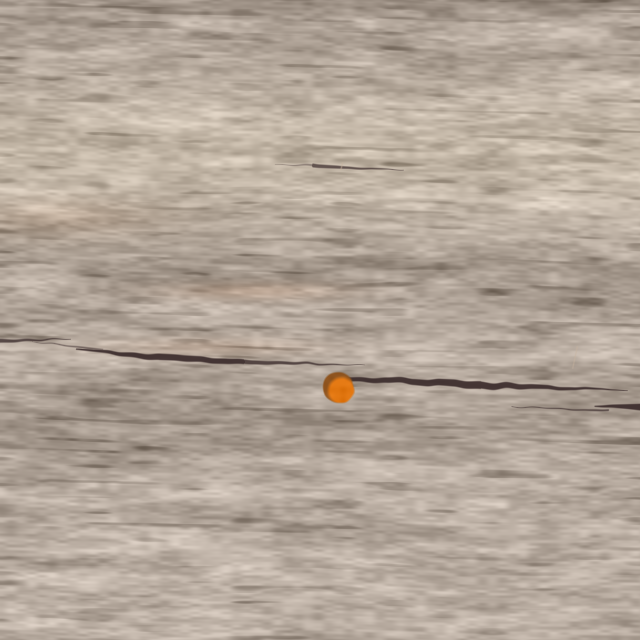
Write a WebGL 1 fragment shader that draws this texture.

```glsl
precision highp float;
uniform vec2 u_resolution;

float hash(vec2 p) {
  vec3 q = fract(p.xyx * vec3(0.1031, 0.1030, 0.0973));
  q += dot(q, q.yzx + 33.33);
  return fract((q.x + q.y) * q.z);
}

float noise(vec2 p) {
  vec2 i = floor(p), f = fract(p);
  f = f * f * (3.0 - 2.0 * f);
  float low = mix(hash(i), hash(i + vec2(1.0, 0.0)), f.x);
  float high = mix(hash(i + vec2(0.0, 1.0)), hash(i + 1.0), f.x);
  return mix(low, high, f.y);
}

float glow(vec2 p, vec2 center, vec2 size) {
  vec2 d = (p - center) / size;
  return exp(-dot(d, d));
}

float band(float y, float center, float size) {
  float d = (y - center) / size;
  return exp(-d * d);
}

// Tapered line whose half width runs from wa to wb
float crack(vec2 p, vec2 a, vec2 b, float wa, float wb, float soft) {
  vec2 ab = b - a;
  float t = clamp(dot(p - a, ab) / dot(ab, ab), 0.0, 1.0);
  float d = length(p - a - ab * t) - mix(wa, wb, t);
  return 1.0 - smoothstep(-soft, soft, d);
}

// Broad light and dark zones across the board
float boardTone(vec2 p) {
  float tone = 0.672;
  tone -= 0.10 * band(p.y, 1.01, 0.035);
  tone -= 0.035 * band(p.y, 0.93, 0.025);
  tone += 0.035 * band(p.y, 0.85, 0.06);
  tone += 0.060 * band(p.y, 0.73, 0.09);
  tone -= 0.035 * band(p.y, 0.585, 0.04);
  tone -= 0.025 * glow(p, vec2(0.85, 0.56), vec2(0.25, 0.05));
  tone -= 0.055 * band(p.y, 0.35, 0.055);
  tone -= 0.030 * glow(p, vec2(0.05, 0.30), vec2(0.25, 0.04));
  tone += 0.030 * band(p.y, 0.11, 0.09);
  tone -= 0.035 * glow(p, vec2(0.80, 0.17), vec2(0.30, 0.05));
  tone -= 0.050 * glow(p, vec2(0.62, 0.308), vec2(0.09, 0.010));
  tone -= 0.035 * glow(p, vec2(0.10, 0.648), vec2(0.22, 0.018));
  tone += 0.050 * glow(p, vec2(0.62, 0.385), vec2(0.12, 0.010));
  tone += 0.035 * glow(p, vec2(0.12, 0.440), vec2(0.10, 0.008));
  return tone;
}

// Fibres at several scales, with scattered dark flecks
float grain(vec2 p) {
  vec2 g = vec2(p.x, p.y + 0.025 * p.x + 0.008 * noise(p * vec2(4.0, 9.0)));
  float sum = 0.0;
  vec2 freq = vec2(4.0, 38.0);
  for (int i = 0; i < 4; i++) {
    sum += 0.105 * (noise(g * freq + float(i) * 17.3) - 0.5);
    freq *= vec2(2.5, 1.85);
  }
  float fleck = smoothstep(0.70, 0.96, noise(g * vec2(13.0, 125.0) + 71.0));
  float patches = 0.4 + 0.6 * noise(g * vec2(5.0, 14.0) + 9.0);
  return sum - 0.17 * fleck * patches + 0.012;
}

float allCracks(vec2 p, float soft) {
  vec2 q = p;
  q.y += 0.004 * (noise(p * vec2(48.0, 20.0)) - 0.5);
  float c = 0.85 * crack(q, vec2(-0.01, 0.468), vec2(0.11, 0.470), 0.003, 0.0003, soft);
  c = max(c, 0.6 * crack(q, vec2(0.05, 0.467), vec2(0.16, 0.451), 0.0003, 0.002, soft));
  c = max(c, crack(q, vec2(0.12, 0.453), vec2(0.25, 0.441), 0.001, 0.005, soft));
  c = max(c, crack(q, vec2(0.25, 0.441), vec2(0.38, 0.434), 0.005, 0.0038, soft));
  c = max(c, 0.85 * crack(q, vec2(0.38, 0.434), vec2(0.57, 0.430), 0.0035, 0.0, soft));
  c = max(c, crack(q, vec2(0.54, 0.408), vec2(0.63, 0.405), 0.003, 0.0045, soft));
  c = max(c, crack(q, vec2(0.63, 0.405), vec2(0.75, 0.398), 0.0045, 0.006, soft));
  c = max(c, crack(q, vec2(0.75, 0.398), vec2(0.98, 0.391), 0.0055, 0.0003, soft));
  c = max(c, 0.8 * crack(q, vec2(0.80, 0.365), vec2(0.95, 0.358), 0.0003, 0.0015, soft));
  c = max(c, crack(q, vec2(0.93, 0.365), vec2(1.01, 0.363), 0.0008, 0.006, soft));
  c = max(c, 0.5 * crack(q, vec2(0.43, 0.743), vec2(0.50, 0.741), 0.0, 0.002, soft));
  return max(c, 0.8 * crack(q, vec2(0.49, 0.741), vec2(0.63, 0.735), 0.003, 0.0003, soft));
}

void main() {
  vec2 p = gl_FragCoord.xy / u_resolution;
  float soft = max(0.0016, 1.0 / u_resolution.y);

  // Weathered wood with faint warm stains
  float tone = boardTone(p) + grain(p);
  vec3 color = vec3(tone + 0.031, tone - 0.018, tone - 0.063);
  color.b -= 0.018 * band(p.y, 0.76, 0.12);
  float stain = glow(p, vec2(0.40, 0.545), vec2(0.14, 0.014));
  stain += 0.7 * glow(p, vec2(0.33, 0.458), vec2(0.16, 0.014));
  stain += 0.6 * glow(p, vec2(0.10, 0.66), vec2(0.15, 0.03));
  color += stain * vec3(0.025, -0.012, -0.035);

  // Splits and small pale scratches
  color = mix(color, vec3(0.23, 0.17, 0.17), 0.92 * allCracks(p, soft));
  float scratch = crack(p, vec2(0.895, 0.425), vec2(0.902, 0.458), 0.0008, 0.001, soft);
  scratch += crack(p, vec2(0.533, 0.736), vec2(0.535, 0.745), 0.001, 0.001, soft);
  color = mix(color, vec3(0.78, 0.70, 0.62), 0.55 * scratch);

  // Orange bead with a shaded upper left rim
  vec2 d = p - vec2(0.529, 0.394);
  float wobble = 0.003 * (noise(p * 70.0) - 0.5);
  float bead = 1.0 - smoothstep(-0.002, 0.002, length(d) - 0.0245 + wobble);
  float lit = 1.0 - smoothstep(0.017, 0.025, length(d - vec2(0.005, -0.005)));
  vec3 beadColor = mix(vec3(0.56, 0.33, 0.12), vec3(0.88, 0.46, 0.06), lit);
  beadColor += 0.06 * (noise(p * 110.0) - 0.5);
  color = mix(color, beadColor, bead);

  gl_FragColor = vec4(clamp(color, 0.0, 1.0), 1.0);
}
```
